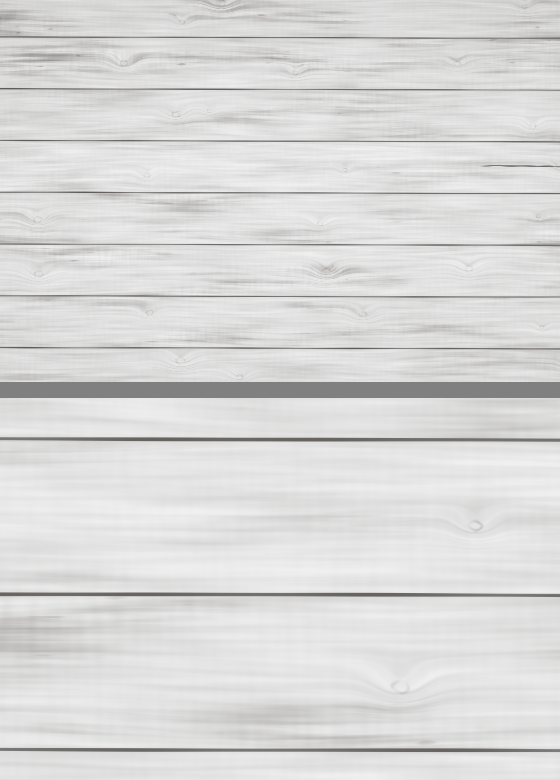
Top: the whole. Bottom: its middle third, enlarged.
A Shadertoy shader for this texture:

```glsl
// Whitewashed horizontal timber boards with fine grain, knots, worn paint and thin seams.
#define BOARD_HEIGHT 0.1355
#define FIRST_SEAM 0.0885
#define SEAM_HALF_WIDTH 0.0015
#define SEAM_TILT 0.0025
#define PAINT_TONE 0.895
#define WEAR_AMOUNT 0.13
#define GRAIN_CONTRAST 0.15
#define CRACKED_BOARD 3.0
#define PAINT_COLOR vec3(0.925, 0.925, 0.925)
#define WOOD_COLOR vec3(0.52, 0.51, 0.50)
#define GAP_COLOR vec3(0.36, 0.35, 0.34)

float hash(vec2 p) {
    vec3 q = fract(p.xyx * vec3(0.1031, 0.103, 0.0973));
    q += dot(q, q.yzx + 33.33);
    return fract((q.x + q.y) * q.z);
}

float cornerSlope(vec2 cell, vec2 offset) {
    float angle = 6.2832 * hash(cell);
    return dot(vec2(cos(angle), sin(angle)), offset);
}

float gradientNoise(vec2 p) {
    vec2 i = floor(p), f = p - i;
    vec2 u = f * f * f * (f * (f * 6.0 - 15.0) + 10.0);
    vec2 e = vec2(1.0, 0.0);
    return mix(mix(cornerSlope(i, f), cornerSlope(i + e, f - e), u.x),
               mix(cornerSlope(i + e.yx, f - e.yx), cornerSlope(i + 1.0, f - 1.0), u.x), u.y);
}

float fbm(vec2 p) {
    float sum = 0.0, amplitude = 0.5;
    for (int i = 0; i < 4; i++) {
        sum += amplitude * gradientNoise(p);
        p = p * 2.03 + 17.3;
        amplitude *= 0.5;
    }
    return sum;
}

// Returns the bend of the grain (x) and the darkness of the knot core (y).
vec2 knots(vec2 p, float board) {
    vec2 result = vec2(0.0);
    for (int i = 0; i < 3; i++) {
        vec2 key = vec2(float(i) + 3.0, board + 11.0);
        vec2 center = vec2((float(i) + hash(key)) * 0.5,
                           BOARD_HEIGHT * mix(0.25, 0.75, hash(key + 40.0)));
        float size = mix(0.5, 1.2, hash(key + 80.0));
        vec2 d = (p - center) / size;
        result.x += 0.022 * size * exp(-dot(d * d, vec2(900.0, 1600.0)));
        float ring = length(d * vec2(1.0, 1.3)) + 0.004 * gradientNoise(p * 130.0);
        result.y += exp(-pow((ring - 0.009) / 0.0022, 2.0)) * (0.4 + gradientNoise(p * 90.0));
    }
    return result;
}

// Narrow split running to the right end of one board.
float crack(vec2 p, float board, float pixel) {
    float path = 0.53 * BOARD_HEIGHT + 0.004 * gradientNoise(vec2(p.x * 18.0, 4.0));
    float width = 0.0017 * smoothstep(1.24, 1.29, p.x) * (0.65 + gradientNoise(vec2(p.x * 25.0, 9.0)));
    float line = clamp((width - abs(p.y - path)) / pixel + 0.5, 0.0, 1.0);
    return line * step(abs(board - CRACKED_BOARD), 0.5) * smoothstep(1.24, 1.28, p.x);
}

void mainImage(out vec4 fragColor, in vec2 fragCoord) {
    float pixel = 1.0 / iResolution.y;
    vec2 p = fragCoord * pixel;
    float aspect = iResolution.x * pixel;

    // Board layout
    float row = (p.y + SEAM_TILT * (p.x - 0.5 * aspect) - FIRST_SEAM) / BOARD_HEIGHT;
    row += 0.006 * gradientNoise(vec2(p.x * 3.0, floor(row + 0.5) * 7.3));
    float board = floor(row), seam = floor(row + 0.5);
    vec2 local = vec2(p.x, (row - board) * BOARD_HEIGHT);
    vec2 seed = vec2(hash(vec2(board + 5.0, 2.0)), hash(vec2(board + 5.0, 8.0))) * 60.0;

    // Grain coordinate, bent by slow waves and knots
    vec2 knot = knots(local, board);
    float grainY = local.y + knot.x + 0.012 * gradientNoise(vec2(p.x * 2.5, local.y * 9.0) + seed);
    float streaks = fbm(vec2(p.x * 4.0, grainY * 65.0) + seed);
    float fibres = gradientNoise(vec2(p.x * 9.0, grainY * 170.0) + seed);
    float waves = sin(grainY * 480.0 + 5.0 * gradientNoise(vec2(p.x * 3.0, grainY * 25.0) + seed));
    float growthLines = smoothstep(0.55, 1.0, waves);

    // Worn paint and the faint crosswise brush texture
    float boardWear = 0.75 + 0.4 * cos(1.5 * (board - 1.0));
    float patches = fbm(vec2(p.x * 2.6, local.y * 15.0) + seed + 31.0);
    float worn = smoothstep(-0.08, 0.3, patches) * boardWear;
    float brush = gradientNoise(vec2(p.x * 120.0, local.y * 22.0) + seed);

    float shade = PAINT_TONE + 0.02 * (hash(vec2(board + 9.0, 4.0)) - 0.5);
    shade += GRAIN_CONTRAST * streaks * (0.6 + 0.6 * worn) + 0.04 * fibres;
    shade += 0.025 * brush * (0.4 + worn) - 0.07 * patches;
    shade -= WEAR_AMOUNT * worn * smoothstep(-0.15, 0.3, -streaks);
    shade -= growthLines * (0.012 + 0.03 * worn + 1.5 * knot.x);
    shade -= 0.13 * max(knot.y, 0.0);

    // Short dark checks where the paint is thin
    float checks = gradientNoise(vec2(p.x * 22.0, grainY * 110.0) + seed + 7.0);
    shade -= 0.25 * smoothstep(0.42, 0.62, checks) * worn;

    // Light falls off towards the top and the corners
    vec2 fromLight = vec2(p.x / aspect - 0.5, p.y - 0.4);
    shade -= dot(fromLight * fromLight, vec2(0.06, 0.15));

    // Rounded board edges beside each gap
    float d = (row - seam) * BOARD_HEIGHT;
    shade -= 0.07 * exp(-abs(d) / (d < 0.0 ? 0.004 : 0.0018));
    vec3 color = mix(WOOD_COLOR, PAINT_COLOR, clamp((shade - 0.51) / 0.415, -0.3, 1.03));

    // Gaps and crack
    float gapNoise = gradientNoise(vec2(p.x * 7.0, seam * 5.7));
    float gap = clamp((SEAM_HALF_WIDTH * (1.0 + 0.4 * gapNoise) - abs(d)) / pixel + 0.5, 0.0, 1.0);
    color = mix(color, GAP_COLOR, gap * (0.85 + 0.3 * gapNoise));
    color = mix(color, GAP_COLOR * 0.6, crack(local, board, pixel));
    fragColor = vec4(color, 1.0);
}
```
